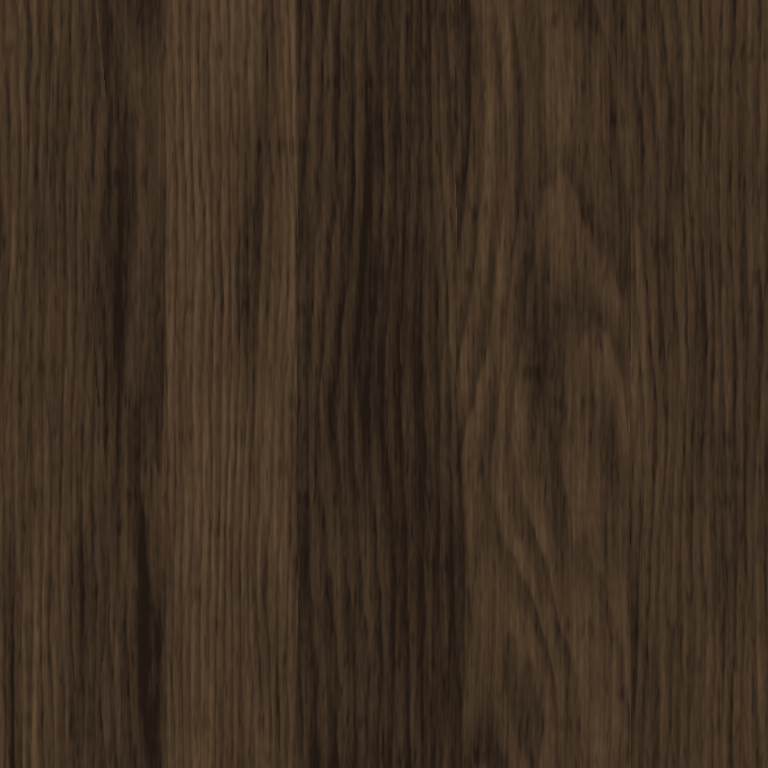
Write a Shadertoy shader that draws this texture.

```glsl
vec2 hashGradient(vec2 cell) {
    vec3 p = fract(cell.xyx * vec3(0.1031, 0.1030, 0.0973));
    p += dot(p, p.yzx + 33.33);
    float angle = 6.2832 * fract((p.x + p.y) * p.z);
    return vec2(cos(angle), sin(angle));
}

float gradientNoise(vec2 p) {
    vec2 cell = floor(p), f = fract(p);
    vec2 w = f * f * f * (f * (f * 6.0 - 15.0) + 10.0);
    float a = dot(hashGradient(cell), f);
    float b = dot(hashGradient(cell + vec2(1, 0)), f - vec2(1, 0));
    float c = dot(hashGradient(cell + vec2(0, 1)), f - vec2(0, 1));
    float d = dot(hashGradient(cell + vec2(1, 1)), f - vec2(1, 1));
    return mix(mix(a, b, w.x), mix(c, d, w.x), w.y);
}

// Growth lines darken slowly, then end sharply; a low density gives wide arches
float growthRings(vec2 p, float density) {
    float sway = mix(7.0, 2.2, smoothstep(25.0, 60.0, density));
    float phase = density * p.x
                + sway * gradientNoise(p * vec2(5.0, 1.3))
                + 0.9 * gradientNoise(p * vec2(17.0, 3.5))
                + 0.25 * gradientNoise(p * vec2(60.0, 14.0));
    float f = fract(phase);
    return smoothstep(0.15, 0.8, f) * (1.0 - smoothstep(0.8, 1.0, f));
}

void mainImage(out vec4 fragColor, in vec2 fragCoord) {
    vec2 uv = fragCoord / iResolution.xy;

    // Each plank: left edge, edge softness, tone, ring density
    vec4 planks[6] = vec4[6](
        vec4(-0.10, 0.010, 0.53, 72.0), vec4(0.135, 0.030, 0.37, 30.0),
        vec4(0.212, 0.008, 0.72, 88.0), vec4(0.387, 0.004, 0.35, 58.0),
        vec4(0.600, 0.030, 0.62, 27.0), vec4(0.820, 0.006, 0.56, 64.0));

    float tone = 0.5, density = 70.0, plankId = 0.0, seam = 0.0;
    for (int i = 0; i < 6; i++) {
        vec4 plank = planks[i];
        float waver = gradientNoise(vec2(float(i) * 7.3, uv.y * 3.0));
        float offset = uv.x - plank.x - plank.y * waver;
        tone = mix(tone, plank.z, smoothstep(-plank.y, plank.y, offset));
        seam += exp(-abs(offset) * 190.0)
              * smoothstep(-0.1, 0.4, gradientNoise(vec2(float(i) * 3.7, uv.y * 4.0)));
        if (offset > 0.0) {
            density = plank.w;
            plankId = float(i);
        }
    }
    vec2 p = uv + vec2(3.17, 5.71) * plankId;

    // Broad shade and long dark streaks
    tone += 0.26 * gradientNoise(p * vec2(9.0, 1.6));
    tone += 0.20 * gradientNoise(p * vec2(34.0, 1.8) + 11.0);
    float bend = 0.02 * gradientNoise(p * vec2(4.0, 2.5) + 23.0);
    tone -= 0.30 * smoothstep(0.18, 0.5, gradientNoise(vec2((p.x + bend) * 26.0, p.y * 2.2)));
    tone -= 0.22 * seam;

    // Growth lines of uneven strength
    float strength = 0.26 + 0.22 * gradientNoise(p * vec2(12.0, 2.0) + 41.0);
    tone -= strength * (growthRings(p, density) - 0.42);

    // Fine fibres and short open pores
    float fibreX = p.x + 0.25 * bend;
    tone += 0.24 * gradientNoise(vec2(fibreX * 95.0, p.y * 4.0));
    tone += 0.26 * gradientNoise(vec2(fibreX * 210.0, p.y * 11.0));
    tone += 0.16 * gradientNoise(vec2(fibreX * 270.0, p.y * 55.0));
    float pores = gradientNoise(vec2(fibreX * 180.0, p.y * 24.0) + 67.0);
    tone -= 0.20 * smoothstep(0.15, 0.5, pores);

    vec3 darkWalnut = vec3(0.130, 0.096, 0.072);
    vec3 paleWalnut = vec3(0.345, 0.266, 0.188);
    fragColor = vec4(mix(darkWalnut, paleWalnut, clamp(tone, 0.0, 1.1)), 1.0);
}
```
